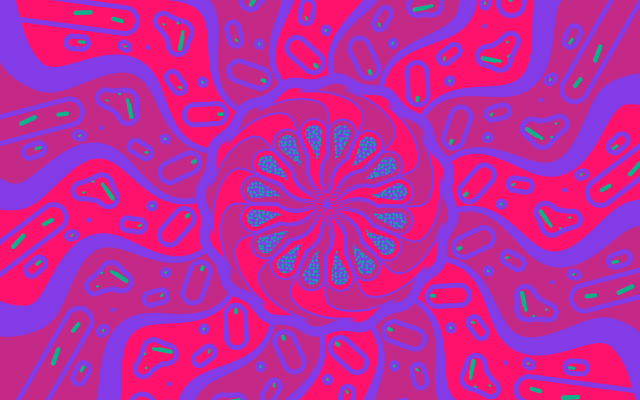
This background is drawn by a Shadertoy shader. Its source:

```glsl
// A flat-coloured mandala: petals with dotted seeds inside a wavy ring, and
// wavy spiral bands of ringed cells outside it. Polar folding reduces both
// halves to one sector, drawn with distance functions in 1/480 canvas heights.

const float UNITS = 480.0;
const vec2 CENTRE = vec2(0.5104, 0.4875);
const float SECTOR = 6.2831853 / 16.0;
const vec3 PURPLE = vec3(0.51, 0.23, 0.90);
const vec3 MAGENTA = vec3(0.77, 0.16, 0.53);
const vec3 RED = vec3(1.0, 0.07, 0.42);
const vec3 GREEN = vec3(0.05, 0.70, 0.55);
const vec3 TEAL = vec3(0.07, 0.65, 0.62);

const float RING_RADIUS = 149.0;
const float RING_HALF = 6.3;
const float RING_WAVE = 3.5;
const float PETAL_ANGLE = 0.18;
const float LINE_HALF = 1.25;
const float CELL_LINE = 3.0;
const float BAND_MEAN = 0.262;
const float BAND_SWING = 0.105;
const float BAND_FREQ = 6.2831853 / 205.0;
const float STRIPE_INNER = 3.5;
const float STRIPE_OUTER = 17.5;
const float DOT_CELL = 4.6;

// Cells and their nuclei in one sector: capsule ends, then radii
const int CELLS = 8;
const vec4 CELL[CELLS] = vec4[](
    vec4(171, 16, 189, 36), vec4(225, 25, 239, 23), vec4(209, 1, 210, 1),
    vec4(304, 36, 308, 37), vec4(345, 70, 354, 78), vec4(328, 15, 450, 108),
    vec4(285, 18, 286, 18), vec4(313, 8, 315, 9));
const float CELL_RADIUS[CELLS] = float[](12.0, 7.5, 4.0, 4.5, 7.5, 15.5, 1.0, 0.5);
const int NUCLEI = 11;
const vec4 NUCLEUS[NUCLEI] = vec4[](
    vec4(166, 12, 168, 14), vec4(223, 24, 225, 25), vec4(209, 1, 210, 1),
    vec4(257, -8, 265, -20), vec4(267, -22, 269, -25), vec4(291, -15, 292, -15),
    vec4(280, -28, 281, -28), vec4(305, 36, 306, 37), vec4(344, 68, 348, 71),
    vec4(330, 18, 339, 23), vec4(364, 37, 376, 50));
const float NUCLEUS_RADIUS[NUCLEI] = float[](
    2.3, 1.5, 1.4, 2.6, 2.0, 1.3, 1.3, 1.3, 2.0, 2.5, 2.7);

vec2 hash22(vec2 p) {
    vec3 q = fract(vec3(p.xyx) * vec3(0.1031, 0.1030, 0.0973));
    q += dot(q, q.yzx + 33.33);
    return fract((q.xx + q.yz) * q.zy);
}

// Capsule whose radius runs from ra to rb
float taper(vec2 p, vec2 a, vec2 b, float ra, float rb) {
    vec2 ab = b - a;
    float h = clamp(dot(p - a, ab) / dot(ab, ab), 0.0, 1.0);
    return length(p - a - ab * h) - mix(ra, rb, h);
}

float smoothMin(float a, float b, float k) {
    float h = max(k - abs(a - b), 0.0) / k;
    return min(a, b) - h * h * k * 0.25;
}

void paint(inout vec3 col, vec3 ink, float d) {
    float w = 0.7 * UNITS / iResolution.y;
    col = mix(col, ink, 1.0 - smoothstep(-w, w, d));
}

vec3 alternate(float index) {
    return mod(index, 2.0) < 0.5 ? RED : MAGENTA;
}

// Signed offset from the nearest whole number
float nearest(float x) {
    return x - floor(x + 0.5);
}

float seedDots(vec2 p) {
    vec2 id = floor(p / DOT_CELL);
    float d = 1e3;
    for (int j = -1; j <= 1; j++)
    for (int i = -1; i <= 1; i++) {
        vec2 c = id + vec2(i, j);
        vec2 spot = (c + 0.5 + 0.6 * (hash22(c + 50.0) - 0.5)) * DOT_CELL;
        d = min(d, length(p - spot) - 1.6);
    }
    return d;
}

vec3 outerBands(float r, float a) {
    // The wave stretches towards the corners
    float phase = BAND_FREQ * (r - 0.35 * max(r - 385.0, 0.0) - 172.0);
    float turn = (a - BAND_MEAN - BAND_SWING * cos(phase)) / SECTOR;
    float index = ceil(turn);
    float local = a - index * SECTOR;
    vec2 p = r * vec2(cos(local), sin(local));
    vec3 col = alternate(index);

    // Ringed cells and the rounded bean
    for (int i = 0; i < CELLS; i++) {
        float size = CELL_RADIUS[i];
        float d = taper(p, CELL[i].xy, CELL[i].zw, size, size);
        paint(col, PURPLE, abs(d) - min(CELL_LINE, 1.3 + 0.3 * size));
    }
    vec2 left = vec2(262, -9), low = vec2(270, -24), right = vec2(295, -17);
    float bean = smoothMin(taper(p, left, low, 11.0, 11.0),
                           taper(p, low, right, 11.0, 9.0), 5.0);
    bean = smoothMin(bean, taper(p, left, right, 7.0, 7.0), 5.0);
    paint(col, PURPLE, abs(bean) - CELL_LINE);
    for (int i = 0; i < NUCLEI; i++) {
        float size = NUCLEUS_RADIUS[i];
        paint(col, GREEN, taper(p, NUCLEUS[i].xy, NUCLEUS[i].zw, size, size));
    }

    // Wavy stripe between bands, widening outwards
    float slope = r * BAND_SWING * BAND_FREQ * sin(phase);
    float stripe = abs(nearest(turn)) * SECTOR * r / sqrt(1.0 + slope * slope);
    float grow = smoothstep(160.0, 430.0, r);
    paint(col, PURPLE, stripe - mix(STRIPE_INNER, STRIPE_OUTER, grow));
    return col;
}

vec3 innerFlower(vec2 p, float r, float a) {
    float swirl = 0.22 * sin(3.14159 * clamp(r / 60.0, 0.0, 1.0));
    float base = (a - PETAL_ANGLE - swirl) / SECTOR;
    float lineHalf = LINE_HALF * mix(0.4, 1.0, smoothstep(8.0, 60.0, r));

    // Hooks sweeping from the gaps between petals to the ring
    float t = clamp((r - 98.0) / 40.0, 0.0, 1.0);
    float turn = base - 0.5 - 0.56 * pow(t, 4.0) / SECTOR;
    float slope = r * 0.056 * t * t * t;
    vec3 col = alternate(floor(turn));
    float hook = abs(nearest(turn)) * SECTOR * r / sqrt(1.0 + slope * slope);
    paint(col, PURPLE, hook - lineHalf);

    // Petal, its outline and the dotted seed
    float local = nearest(base) * SECTOR;
    vec2 q = r * vec2(cos(local), sin(local));
    float petal = taper(q, vec2(14, 0), vec2(88, 0), 0.8, 16.5);
    paint(col, alternate(floor(base + 0.5)), petal);
    paint(col, PURPLE, abs(petal) - lineHalf);
    float seed = taper(q, vec2(57, 0), vec2(87, 0), 0.8, 10.5);
    paint(col, PURPLE, seed);
    paint(col, TEAL, max(seed, seedDots(p)));
    paint(col, PURPLE, r - 4.5);
    return col;
}

void mainImage(out vec4 fragColor, in vec2 fragCoord) {
    vec2 p = (fragCoord - CENTRE * iResolution.xy) / iResolution.y * UNITS;
    float r = length(p);
    float a = atan(p.y, p.x);
    float ring = r - RING_RADIUS - RING_WAVE * cos(16.0 * (a - 0.30));
    vec3 col = ring > 0.0 ? outerBands(r, a) : innerFlower(p, r, a);
    paint(col, PURPLE, abs(ring) - RING_HALF);
    fragColor = vec4(col, 1.0);
}
```
